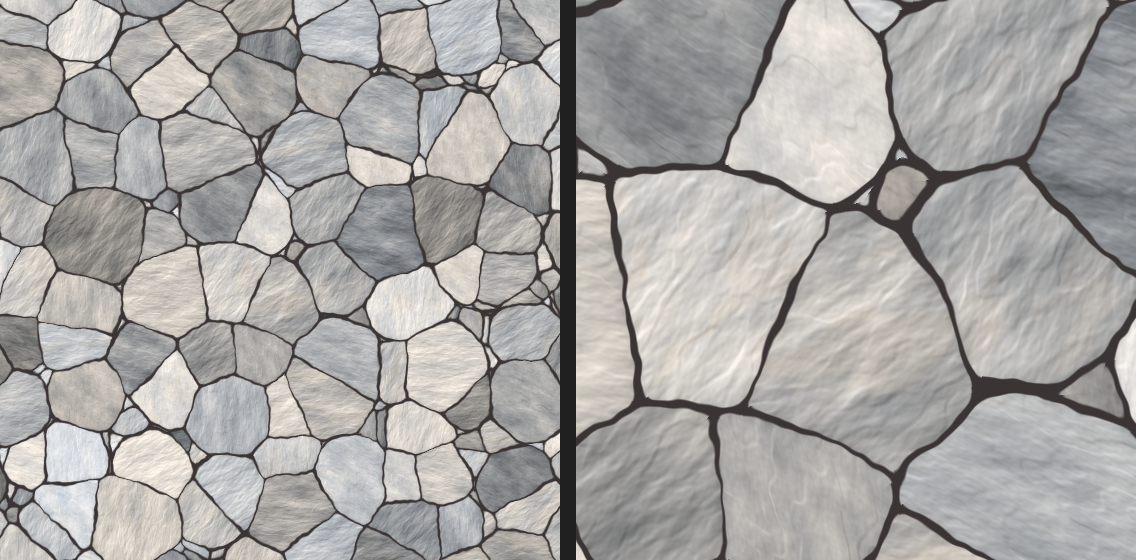
Left, the full canvas; right, a detail of the centre.
Write a Shadertoy shader that draws this texture.

```glsl
#define STONES 9.2          // large stones across the canvas
#define CHIPS 2.9           // chip cells per large stone
#define JITTER 0.8
#define SIZE_SPREAD 0.52
#define JOINT_WIDTH 0.017
#define RELIEF 1.7
#define MOTTLE 0.17
#define JOINT_COLOR vec3(0.23, 0.205, 0.205)
#define COOL vec3(0.972, 1.0, 1.033)
#define WARM vec3(1.035, 1.0, 0.955)
#define TO_LIGHT vec2(-0.55, 0.83)

vec2 hash2(vec2 p) {
    vec3 q = fract(vec3(p.xyx) * vec3(0.1031, 0.1030, 0.0973));
    q += dot(q, q.yzx + 33.33);
    return fract((q.xx + q.yz) * q.zy);
}

float corner(vec2 cell, vec2 offset, vec2 f) {
    float a = 6.2832 * hash2(cell + offset).x;
    return dot(vec2(cos(a), sin(a)), f - offset);
}

float gradientNoise(vec2 p) {
    vec2 i = floor(p), f = fract(p);
    vec2 u = f * f * f * (f * (f * 6.0 - 15.0) + 10.0);
    float low = mix(corner(i, vec2(0, 0), f), corner(i, vec2(1, 0), f), u.x);
    float high = mix(corner(i, vec2(0, 1), f), corner(i, vec2(1, 1), f), u.x);
    return mix(low, high, u.y);
}

float fbm(vec2 p) {
    float sum = 0.0, amp = 1.0;
    for (int i = 0; i < 4; i++) {
        sum += amp * gradientNoise(p);
        p = mat2(1.6, 1.2, -1.2, 1.6) * p + 17.3;
        amp *= 0.5;
    }
    return sum;
}

// Candidate stone: position in xy, power-diagram penalty in z.
// Indices 0-24 are large stones, 25-49 the chips that fill the voids.
vec3 site(vec2 p, int i, out vec2 id) {
    bool chip = i >= 25;
    float scale = chip ? CHIPS : 1.0;
    vec2 cell = floor(p * scale) + vec2(i % 5, (i / 5) % 5) - 2.0;
    id = cell + (chip ? 271.0 : 40.0);
    vec2 pos = (cell + 0.5 + JITTER * (hash2(id) - 0.5)) / scale;
    float h = hash2(id + 91.0).x;
    return vec3(pos, chip ? 0.2 + 0.2 * h : -SIZE_SPREAD * h);
}

float power(vec2 p, vec3 s) {
    return dot(p - s.xy, p - s.xy) + s.z;
}

float smoothMin(float a, float b, float k) {
    float h = max(k - abs(a - b), 0.0) / k;
    return min(a, b) - 0.25 * k * h * h;
}

// Bedding direction and offset differ from stone to stone.
vec2 bedding(vec2 p, vec2 seed) {
    float a = 3.1416 * seed.x;
    return mat2(cos(a), -sin(a), sin(a), cos(a)) * p * vec2(0.8, 1.8) + seed * 60.0;
}

// Split ledges with fine grain on top.
float relief(vec2 p, vec2 seed) {
    vec2 q = bedding(p, seed);
    float t = 3.5 * fbm(q * 1.1);
    float ledge = floor(t) + smoothstep(0.0, 0.25, fract(t));
    return 0.04 * ledge + 0.12 * fbm(q * 4.0 + 9.0);
}

void mainImage(out vec4 fragColor, in vec2 fragCoord) {
    vec2 p = STONES * fragCoord / iResolution.y;
    float pixel = STONES / iResolution.y;

    // Chipped outlines
    vec2 w = p + 0.07 * vec2(gradientNoise(p * 2.3), gradientNoise(p * 2.3 + 31.0));
    w += 0.022 * vec2(gradientNoise(p * 9.0 + 5.0), gradientNoise(p * 9.0 + 47.0));

    // Owning stone
    int owner = 0;
    float least = 1e5;
    vec3 stone = vec3(0);
    vec2 id, stoneId = vec2(0);
    for (int i = 0; i < 50; i++) {
        vec3 s = site(w, i, id);
        float d = power(w, s);
        if (d < least) { least = d; owner = i; stone = s; stoneId = id; }
    }

    // Distance to the outline and the direction of its nearest side
    float edge = 1e5, nearest = 1e5;
    vec2 side = vec2(0, 1);
    for (int i = 0; i < 50; i++) {
        if (i == owner) continue;
        vec3 s = site(w, i, id);
        vec2 gap = s.xy - stone.xy;
        float span = max(length(gap), 0.01);
        float d = 0.5 * (power(w, s) - least) / span;
        if (d < nearest) { nearest = d; side = gap / span; }
        edge = smoothMin(edge, d, 0.05);
    }

    // Stone tone and tint
    vec2 seed = hash2(stoneId + 13.0), pick = hash2(stoneId + 57.0);
    float tone = mix(0.49, 0.885, pow(pick.x, 0.72));
    float warmth = clamp(pick.y * 0.9 + 0.25 * (tone - 0.55), 0.0, 1.0);
    vec2 q = bedding(p, seed);
    float mottle = fbm(q * 1.7 + 3.0);
    float vein = smoothstep(0.12, 0.3, fbm(q * 1.3 + 21.0)) * step(0.55, seed.y);
    tone += MOTTLE * mottle * (1.1 - 0.6 * pick.x) + 0.12 * vein * (0.9 - tone);
    warmth += 0.35 * mottle + 0.3 * vein;

    // Relief light and bevelled rim
    float lit = relief(p, seed) - relief(p + 0.022 * TO_LIGHT, seed);
    tone += RELIEF * lit;
    tone += 0.07 * dot(side, TO_LIGHT) * exp(-max(edge, 0.0) / 0.05);
    tone *= 1.0 - 0.14 * exp(-max(edge, 0.0) / 0.025);
    vec3 color = min(tone, 0.96) * mix(COOL, WARM, clamp(warmth, 0.0, 1.0));

    // Dark joints of uneven width, deeper under each stone
    float width = JOINT_WIDTH * (0.85 + 1.3 * gradientNoise(p * 1.9 + 70.0) - 0.45 * dot(side, TO_LIGHT));
    float cover = smoothstep(width - pixel * 0.7, width + pixel * 0.7 + 0.006, edge);
    fragColor = vec4(mix(JOINT_COLOR, color, cover), 1.0);
}
```
